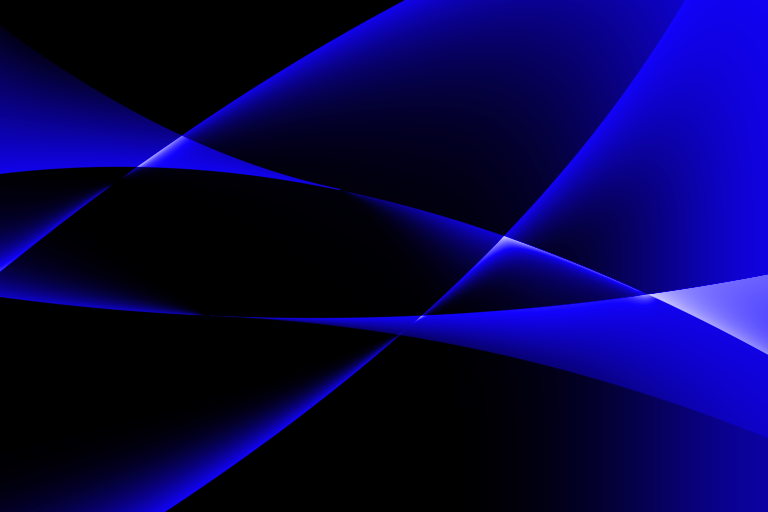
Give the GLSL for this background, as a Shadertoy shader.

```glsl
// Glowing blue ribbons that cross and twist over a black field.
// Each ribbon is a polynomial curve with one sharp side and one fading side;
// the light of all ribbons is summed and mapped from black to blue to white.

const vec2 CANVAS = vec2(1.5, 1.0);
const vec3 BLUE = vec3(0.07, 0.01, 1.0);
const vec3 HOT = vec3(0.93, 0.99, 0.0);

// Cubic polynomial with coefficients k, lowest order first.
float curve(vec4 k, float t) {
    return k.x + t * (k.y + t * (k.z + t * k.w));
}

float slope(vec4 k, float t) {
    return k.y + t * (2.0 * k.z + 3.0 * t * k.w);
}

// Signed distance of value v above the curve, corrected for its slope.
float curveDistance(vec4 k, float t, float v) {
    float m = slope(k, t);
    return (v - curve(k, t)) / sqrt(1.0 + m * m);
}

// One where d is positive, with a smooth edge.
float inside(float d, float soft) {
    return smoothstep(-soft, soft, d);
}

// Signed width that changes side where s passes zero.
float twist(float s, float linear, float square) {
    return s * (linear + square * abs(s));
}

// Sharp edge at d = 0, fading towards the side given by the sign of width.
// Vanishes as the width reaches zero.
float glow(float d, float width, float soft) {
    float t = d * sign(width);
    float size = abs(width);
    return inside(t, soft) * exp(-max(t, 0.0) / max(size, 0.0001))
        * smoothstep(0.0, 0.004, size);
}

// Filled strip between two heights, blending from the low to the high level.
float strip(float y, float low, float high, float lowLight, float highLight, float soft) {
    float t = clamp((y - low) / max(high - low, 0.0001), 0.0, 1.0);
    return inside(y - low, soft) * inside(high - y, soft) * mix(lowLight, highLight, t);
}

vec3 lightColor(float v) {
    return BLUE * min(v, 1.0) + HOT * clamp(v - 1.0, 0.0, 0.85);
}

void mainImage(out vec4 fragColor, in vec2 fragCoord) {
    vec2 p = fragCoord / iResolution.xy * CANVAS;
    float soft = 0.8 / iResolution.y;

    // Curves as y(x), except the steep one, which is x(y)
    vec4 veil = vec4(0.9512, -0.7514, 0.405, 0.0);
    vec4 spine = vec4(0.6602, 0.1214, -0.2679, 0.0199);
    vec4 bowl = vec4(0.4199, -0.1339, 0.1092, 0.0);
    vec4 hem = vec4(0.371, 0.0965, -0.165, 0.0);
    vec4 rise = vec4(0.4688, 0.8149, -0.1812, 0.0);
    vec4 steep = vec4(0.3223, 1.519, -0.5823, 0.0786);

    float spineY = curve(spine, p.x);
    float bowlY = curve(bowl, p.x);
    float spineD = curveDistance(spine, p.x, p.y);
    float bowlD = curveDistance(bowl, p.x, p.y);
    float riseD = -curveDistance(rise, p.x, p.y);
    float steepD = curveDistance(steep, p.y, p.x);

    // Filled strips: upper left and lower right
    float veilLight = mix(0.08, 0.8, smoothstep(0.0, 0.6, p.x));
    float light = strip(p.y, spineY, curve(veil, p.x), 0.9, veilLight, soft)
        * (1.0 - step(0.664, p.x));
    light += strip(p.y, curve(hem, p.x), bowlY, 0.4, 0.97, soft) * step(0.41, p.x);

    // Diagonal ribbons
    float riseWidth = twist(p.x - 0.23, 0.13, 0.14);
    light += 0.95 * glow(riseD, riseWidth, soft) * inside(-steepD, soft);
    float steepWidth = twist(p.y - 0.36, 0.15, 0.3);
    light += 0.98 * glow(steepD, steepWidth, soft);

    // Fading underside of the spine, hottest past the steep crossing
    float spineWidth = 0.055 * smoothstep(0.64, 0.95, p.x)
        * (1.0 - 0.8 * smoothstep(1.0, 1.26, p.x));
    float spinePower = mix(0.5, 0.8, smoothstep(0.7, 0.95, p.x));
    float spineSpan = step(0.655, p.x) * (1.0 - smoothstep(1.24, 1.29, p.x));
    light += spinePower * spineSpan * glow(-spineD, spineWidth, soft);
    float streak = smoothstep(0.97, 1.03, p.x) * spineSpan;
    light += 0.6 * streak * glow(-spineD, 0.008, soft);

    // Fading upper side of the bowl on the left
    light += 0.8 * glow(bowlD, max(0.12 * (0.41 - p.x), 0.0), soft);

    // Pale wedge where the spine passes over the right strip
    float wedge = inside(spineD, soft) * inside(-bowlD, soft) * step(1.2, p.x);
    light += wedge * (0.4 + 0.45 * exp(-max(spineD, 0.0) / 0.035));

    // Broad haze from the right, weaker below the bowl
    float haze = smoothstep(0.75, 1.55, p.x);
    haze *= haze * mix(0.65, 0.9, inside(bowlD, soft));
    light += haze * (1.0 - min(light, 1.0));

    fragColor = vec4(lightColor(light), 1.0);
}
```
